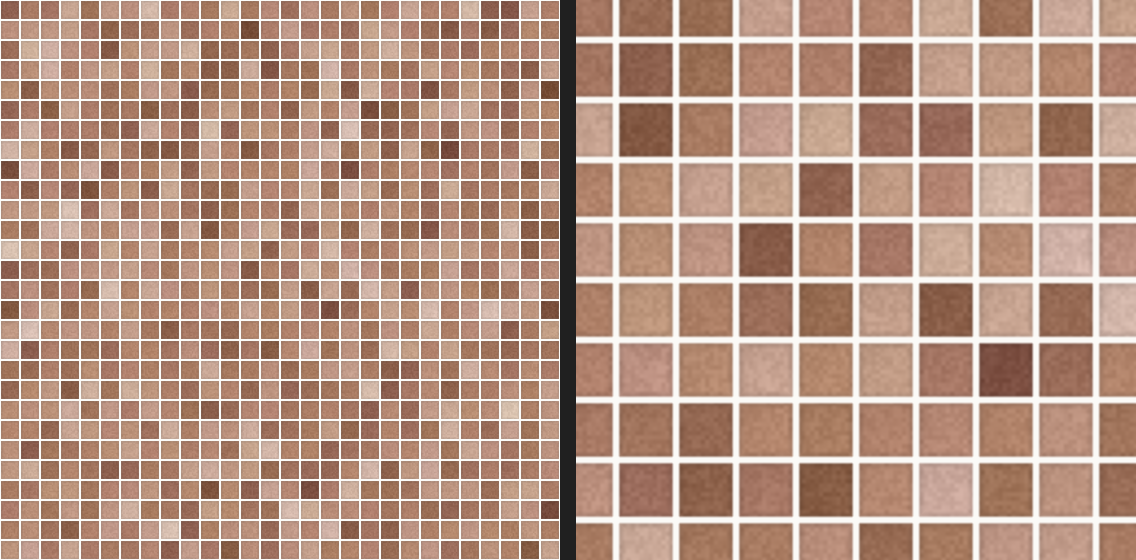
Left, the full canvas; right, a detail of the centre.
Reproduce this pattern procedurally as a Shadertoy shader.

```glsl
// Integer hash, 0 to 1
float hash(vec2 cell, uint seed) {
    uvec2 q = uvec2(cell);
    uint h = q.x * 1597334677u ^ q.y * 3812015801u ^ seed * 2654435769u;
    h = (h ^ (h >> 16)) * 2246822519u;
    h = (h ^ (h >> 13)) * 3266489917u;
    return float(h ^ (h >> 16)) / 4294967295.0;
}

// Value noise that wraps after a whole number of cells
float wrapNoise(vec2 uv, float cells, uint seed) {
    vec2 p = uv * cells, i = floor(p), f = fract(p);
    f = f * f * (3.0 - 2.0 * f);
    vec2 a = mod(i, cells), b = mod(i + 1.0, cells);
    return mix(mix(hash(a, seed), hash(vec2(b.x, a.y), seed), f.x),
               mix(hash(vec2(a.x, b.y), seed), hash(b, seed), f.x), f.y);
}

float roundedBox(vec2 p, float halfSize, float radius) {
    vec2 q = abs(p) - halfSize + radius;
    return length(max(q, 0.0)) + min(max(q.x, q.y), 0.0) - radius;
}

// Bell-shaped spread of glaze tones with a few very dark tiles
vec3 glaze(vec2 id) {
    float tone = (hash(id, 1u) + hash(id, 2u) + hash(id, 3u)) / 3.0;
    tone -= 0.35 * step(0.975, hash(id, 4u));
    vec3 dark = vec3(0.49, 0.32, 0.245);
    vec3 clay = vec3(0.70, 0.515, 0.425);
    vec3 pale = vec3(0.85, 0.755, 0.70);
    vec3 col = mix(dark, clay, clamp(tone / 0.4 - 0.25, -0.15, 1.0));
    col = mix(col, pale, clamp(tone / 0.4 - 1.25, 0.0, 1.0));
    // Drift between pinkish and tan
    return col + (hash(id, 5u) - 0.5) * vec3(0.0, -0.015, 0.03);
}

void mainImage(out vec4 fragColor, in vec2 fragCoord) {
    const float tiles = 28.0;
    vec2 uv = fragCoord / iResolution.xy;
    vec2 id = mod(floor(uv * tiles), tiles);
    vec2 p = fract(uv * tiles) - 0.5;
    float pixel = tiles / min(iResolution.x, iResolution.y);

    float d = roundedBox(p, 0.445, 0.025);
    float soft = max(0.03, 0.6 * pixel);

    // Tile face: fine grain, darker rim, faint shade to the upper left
    vec3 face = glaze(id);
    face += 0.07 * (wrapNoise(uv, 384.0, 6u) - 0.5);
    face += 0.02 * (wrapNoise(uv, 112.0, 7u) - 0.5);
    face *= 1.0 - 0.10 * smoothstep(-0.12, -0.01, d);
    face *= 1.0 + 0.04 * (p.x - p.y);

    // Pale grout
    vec3 grout = vec3(0.985, 0.98, 0.97);
    fragColor = vec4(mix(face, grout, smoothstep(-soft, soft, d)), 1.0);
}
```
